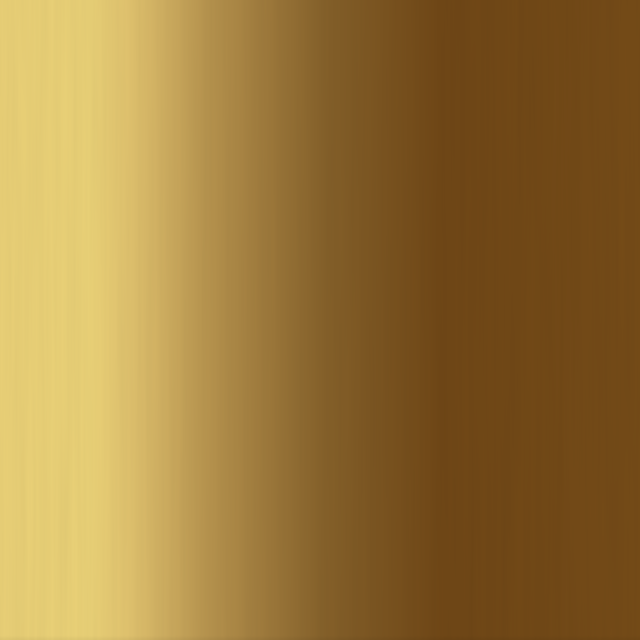
Reproduce this texture procedurally as a WebGL 2 fragment shader.

```glsl
#version 300 es
precision highp float;

uniform vec2 u_resolution;
out vec4 fragColor;

const int STOP_COUNT = 9;

// Metal tones from lit to shaded: rgb, then position across the canvas
const vec4 METAL_STOPS[STOP_COUNT] = vec4[](
    vec4(0.895, 0.797, 0.455, 0.00),
    vec4(0.900, 0.805, 0.458, 0.14),
    vec4(0.865, 0.750, 0.425, 0.20),
    vec4(0.805, 0.680, 0.378, 0.25),
    vec4(0.710, 0.575, 0.305, 0.32),
    vec4(0.615, 0.475, 0.235, 0.41),
    vec4(0.510, 0.370, 0.160, 0.51),
    vec4(0.430, 0.273, 0.085, 0.69),
    vec4(0.448, 0.288, 0.090, 1.00)
);

vec2 hashGradient(vec2 cell) {
    vec3 p = fract(cell.xyx * vec3(0.1031, 0.1030, 0.0973));
    p += dot(p, p.yzx + 33.33);
    float angle = 6.28318 * fract((p.x + p.y) * p.z);
    return vec2(cos(angle), sin(angle));
}

float gradientNoise(vec2 p) {
    vec2 cell = floor(p);
    vec2 f = fract(p);
    vec2 fade = f * f * f * (f * (f * 6.0 - 15.0) + 10.0);
    float a = dot(hashGradient(cell), f);
    float b = dot(hashGradient(cell + vec2(1, 0)), f - vec2(1, 0));
    float c = dot(hashGradient(cell + vec2(0, 1)), f - vec2(0, 1));
    float d = dot(hashGradient(cell + vec2(1, 1)), f - vec2(1, 1));
    return mix(mix(a, b, fade.x), mix(c, d, fade.x), fade.y);
}

// Layers of long vertical scratches, each finer than the last
float brushedGrain(vec2 uv, vec2 frequency, int layers) {
    float grain = 0.0;
    float weight = 0.5;
    for (int i = 0; i < layers; i++) {
        grain += weight * gradientNoise(uv * frequency + float(i) * 17.3);
        frequency *= vec2(2.1, 1.7);
        weight *= 0.8;
    }
    return grain;
}

vec3 metalRamp(float x) {
    vec3 tone = METAL_STOPS[0].rgb;
    for (int i = 1; i < STOP_COUNT; i++) {
        float t = clamp((x - METAL_STOPS[i - 1].w) /
                        (METAL_STOPS[i].w - METAL_STOPS[i - 1].w), 0.0, 1.0);
        tone = mix(tone, METAL_STOPS[i].rgb, t);
    }
    return tone;
}

void main() {
    vec2 uv = gl_FragCoord.xy / u_resolution;

    // Grain bends the reflection slightly and modulates its brightness
    float grain = brushedGrain(uv, vec2(55.0, 1.6), 3);
    vec3 color = metalRamp(uv.x + 0.006 * grain);
    color *= 1.0 + 0.035 * grain;

    // Faint shade along the lower rim
    color *= mix(0.96, 1.0, smoothstep(0.0, 0.008, uv.y));

    fragColor = vec4(color, 1.0);
}
```
